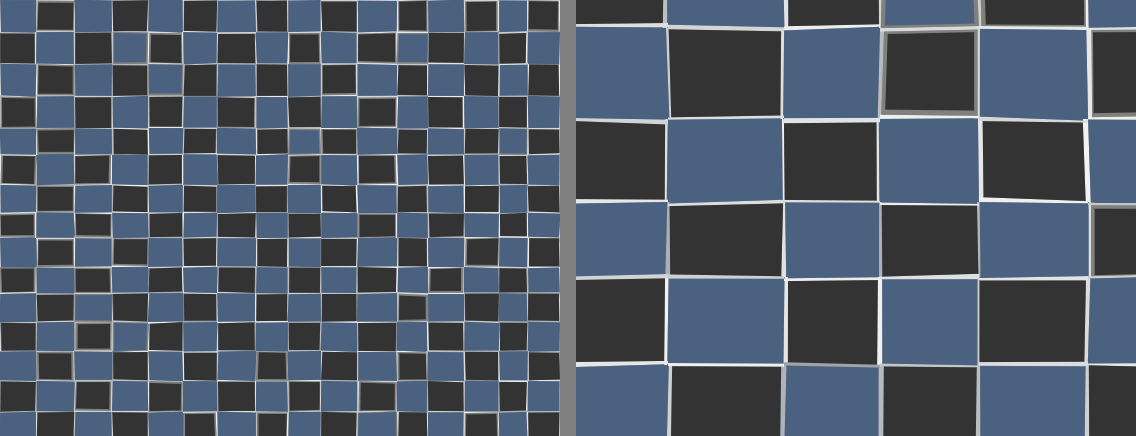
Left, the full canvas; right, a detail of the centre.
A WebGL 2 fragment shader for this pattern:

```glsl
#version 300 es
precision highp float;
// Uneven blue and charcoal checkerboard with worn, slightly crooked pale joints.

uniform vec2 u_resolution;
out vec4 fragColor;

const vec3 BLUE = vec3(0.29, 0.38, 0.50);
const vec3 CHARCOAL = vec3(0.20);
const vec3 SHADOW = vec3(0.50, 0.50, 0.49);
const vec3 DULL_JOINT = vec3(0.60, 0.62, 0.64);
const vec3 BRIGHT_JOINT = vec3(0.95);
const float HAIR = 0.0013; // joint unit, as a fraction of the canvas width

// Joint positions in canvas widths: columns from the left, rows from the top.
const float COLUMNS[17] = float[17](
  0.0, 0.065, 0.133, 0.200, 0.265, 0.327, 0.388, 0.457, 0.514,
  0.573, 0.638, 0.709, 0.764, 0.829, 0.891, 0.942, 1.0);
const float ROWS[16] = float[16](
  0.0, 0.0575, 0.1145, 0.172, 0.229, 0.276, 0.3305, 0.380,
  0.4245, 0.477, 0.5235, 0.575, 0.6275, 0.680, 0.7355, 0.800);

float hash(vec3 p) {
  p = fract(p * vec3(0.1031, 0.1030, 0.0973));
  p += dot(p, p.yzx + 33.33);
  return fract((p.x + p.y) * p.z);
}

float randomRange(vec3 id, float salt, float low, float high) {
  return mix(low, high, hash(id + salt * vec3(17.3, 7.1, 11.9)));
}

// Coverage of the strip between two signed distances.
float strip(float d, float low, float high, float aa) {
  return clamp((min(d - low, high - d)) / aa + 0.5, 0.0, 1.0)
       * min(1.0, (high - low) / aa);
}

// Crooked centre line of one joint segment, measured towards its dark tile.
float jointCentre(vec3 id, float along) {
  return HAIR * mix(randomRange(id, 1.0, -0.5, 1.3),
                    randomRange(id, 2.0, -0.5, 1.3), along);
}

// Tapering half width of one joint segment.
float jointHalfWidth(vec3 id, float along) {
  return HAIR * mix(randomRange(id, 3.0, 0.4, 1.25),
                    randomRange(id, 4.0, 0.4, 1.25), along);
}

void main() {
  vec2 p = vec2(gl_FragCoord.x, u_resolution.y - gl_FragCoord.y) / u_resolution.x;
  float aa = 1.0 / u_resolution.x;

  // Locate the tile.
  int column = 0;
  int row = 0;
  for (int i = 1; i < 16; i++) if (p.x >= COLUMNS[i]) column = i;
  for (int i = 1; i < 15; i++) if (p.y >= ROWS[i]) row = i;
  vec2 tile = vec2(column, row);
  vec2 low = vec2(COLUMNS[column], ROWS[row]);
  vec2 high = vec2(COLUMNS[column + 1], ROWS[row + 1]);
  vec2 local = (p - low) / (high - low);
  bool isDark = (column + row) % 2 == 1;
  float side = isDark ? 1.0 : -1.0;

  // Some tiles carry a grey inner frame, mostly the dark ones.
  bool framed = hash(vec3(tile, 71.0)) < (isDark ? 0.38 : 0.06);

  float inside = 1.0;
  float jointCover = 0.0;
  float shadowCover = 0.0;
  vec3 jointColor = DULL_JOINT;

  // Visit left, right, top and bottom joints.
  for (int i = 0; i < 4; i++) {
    bool vertical = i < 2;
    float far = float(i % 2);
    vec2 gaps = mix(p - low, high - p, far);
    float gap = vertical ? gaps.x : gaps.y;
    float along = vertical ? local.y : local.x;
    vec3 id = vec3(tile + (vertical ? vec2(far, 0.0) : vec2(0.0, far)),
                   vertical ? 3.0 : 9.0);

    float centre = jointCentre(id, along);
    float halfWidth = jointHalfWidth(id, along);
    float d = side * gap - centre; // positive towards the dark tile
    inside = min(inside, side * d);

    float cover = strip(d, -halfWidth, halfWidth, aa);
    float shine = sqrt(hash(id + 41.0));
    jointColor = mix(jointColor, mix(DULL_JOINT, BRIGHT_JOINT, shine), cover);
    jointCover = max(jointCover, cover);

    float shadowWidth = framed ? HAIR * randomRange(id, 5.0, 0.4, 2.6) : 0.0;
    float inner = side * d;
    shadowCover = max(shadowCover,
      strip(inner, 0.0, halfWidth + shadowWidth, aa) * (framed ? 1.0 : 0.0));
  }

  // Layer tile, frame and joint.
  float ownTile = clamp(inside / aa + 0.5, 0.0, 1.0);
  vec3 own = isDark ? CHARCOAL : BLUE;
  vec3 neighbour = isDark ? BLUE : CHARCOAL;
  vec3 color = mix(neighbour, own, ownTile);
  color = mix(color, SHADOW, shadowCover);
  color = mix(color, jointColor, jointCover);
  fragColor = vec4(color, 1.0);
}
```
